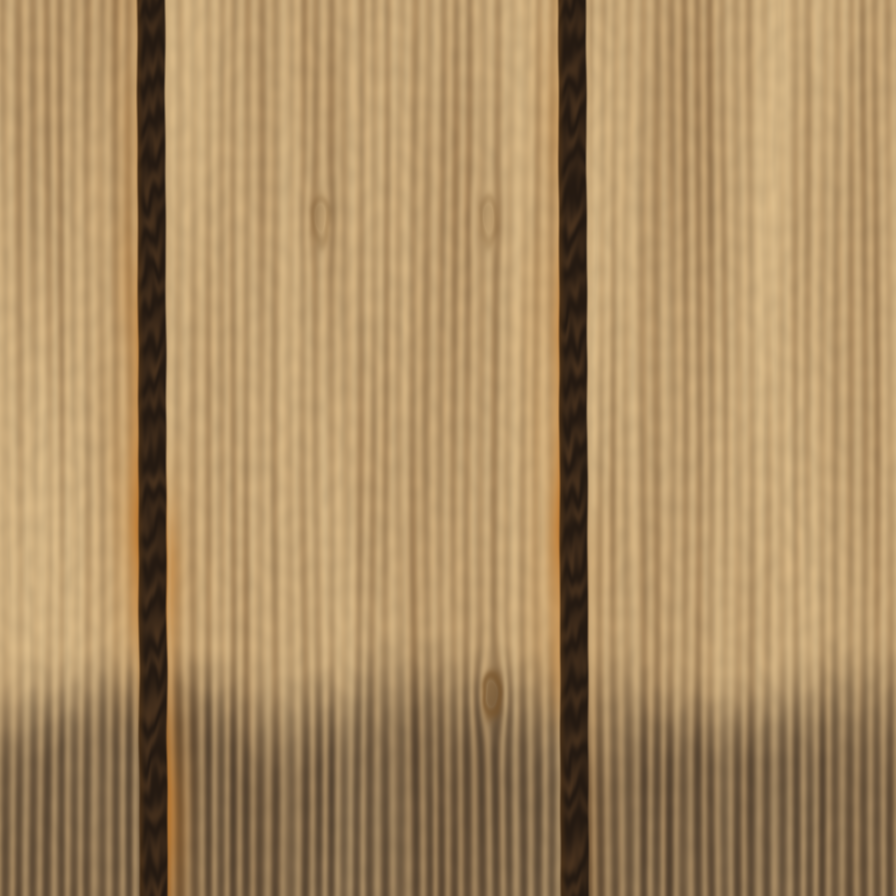
Reproduce this texture procedurally as a WebGL 2 fragment shader.

```glsl
#version 300 es
precision highp float;
// Weathered grooved timber decking: upright planks, dark gaps and a damp lower end.
uniform vec2 u_resolution;
out vec4 fragColor;

const float TAU = 6.2831853;
const float PLANK_PITCH = 0.47;
const float FIRST_GAP = 0.17;
const float GAP_HALF_WIDTH = 0.0155;
const float GROOVES_ACROSS = 65.0;

const vec3 PALE_WOOD = vec3(0.84, 0.72, 0.53);
const vec3 TAN_WOOD = vec3(0.74, 0.61, 0.43);
const vec3 GROOVE_WOOD = vec3(0.56, 0.43, 0.28);
const vec3 DAMP_GROOVE = vec3(0.29, 0.23, 0.17);
const vec3 AMBER_STAIN = vec3(0.74, 0.47, 0.18);
const vec3 KNOT_BROWN = vec3(0.46, 0.32, 0.16);
const vec3 GAP_DARK = vec3(0.12, 0.085, 0.06);
const vec3 GAP_BROWN = vec3(0.32, 0.22, 0.13);

// Knot centre in xy, strength in z
const vec3 KNOTS[3] = vec3[3](
    vec3(0.358, 0.755, 0.35), vec3(0.545, 0.755, 0.3), vec3(0.549, 0.225, 0.85));

vec2 hashGradient(vec2 cell) {
    vec3 q = fract(cell.xyx * vec3(0.1031, 0.1030, 0.0973));
    q += dot(q, q.yzx + 33.33);
    float angle = TAU * fract((q.x + q.y) * q.z);
    return vec2(cos(angle), sin(angle));
}

// Gradient noise, roughly -0.7 to 0.7
float gradientNoise(vec2 p) {
    vec2 cell = floor(p), f = fract(p);
    vec2 w = f * f * f * (f * (f * 6.0 - 15.0) + 10.0);
    float a = dot(hashGradient(cell), f);
    float b = dot(hashGradient(cell + vec2(1, 0)), f - vec2(1, 0));
    float c = dot(hashGradient(cell + vec2(0, 1)), f - vec2(0, 1));
    float d = dot(hashGradient(cell + vec2(1, 1)), f - vec2(1, 1));
    return mix(mix(a, b, w.x), mix(c, d, w.x), w.y);
}

// Soft groove profile: 1 in the groove, 0 on the ridge
float grooveProfile(vec2 p, float plank) {
    float drift = 0.4 * gradientNoise(vec2(p.x * 16.0 + plank * 7.3, p.y * 1.5));
    return 0.5 + 0.5 * cos(TAU * (p.x * GROOVES_ACROSS + drift + plank * 0.37));
}

// Dampness rises from the lower end to an uneven front
float dampness(vec2 p) {
    float front = 0.23 + 0.07 * gradientNoise(vec2(p.x * 5.5 + 2.0, p.y * 3.0));
    front += 0.025 * gradientNoise(vec2(p.x * 38.0, p.y * 4.0));
    return 1.0 - smoothstep(front - 0.1, front + 0.055, p.y);
}

vec2 knotOffset(vec2 p, vec2 centre) {
    return (p - centre) / vec2(0.011, 0.029);
}

vec3 shadeWood(vec2 p, float plank) {
    // Grain parts around the knots
    vec2 g = p;
    for (int i = 0; i < 3; i++) {
        vec2 k = knotOffset(p, KNOTS[i].xy);
        g.x -= (p.x - KNOTS[i].x) * KNOTS[i].z * exp(-0.5 * dot(k, k));
    }
    vec2 seed = vec2(plank * 19.7, 4.0);
    float broad = gradientNoise(g * vec2(9.0, 1.4) + seed);
    float streak = gradientNoise(g * vec2(48.0, 1.8) + seed);
    float fibre = gradientNoise(g * vec2(150.0, 7.0) + seed);
    float mottle = gradientNoise(p * vec2(70.0, 45.0));

    float groove = grooveProfile(g, plank);
    float depth = clamp(0.42 + 0.45 * streak + 0.3 * broad, 0.1, 0.8);
    float tone = 0.32 + 0.6 * broad + 0.45 * streak + 0.3 * fibre + 0.12 * smoothstep(0.4, 1.0, p.y);
    vec3 wood = mix(PALE_WOOD, TAN_WOOD, clamp(tone, 0.0, 1.2));
    wood = mix(wood, GROOVE_WOOD, groove * depth);

    float damp = dampness(p);
    wood *= mix(vec3(1.0), vec3(0.76, 0.74, 0.73), damp);
    wood = mix(wood, DAMP_GROOVE, damp * groove * clamp(0.62 + 0.5 * streak, 0.2, 0.9));

    // Knots: dark rim around a warmer heart
    for (int i = 0; i < 3; i++) {
        float r = length(knotOffset(p, KNOTS[i].xy)) + 0.25 * mottle;
        float rim = exp(-12.0 * (r - 0.8) * (r - 0.8));
        float heart = 1.0 - smoothstep(0.3, 1.0, r);
        wood = mix(wood, KNOT_BROWN, KNOTS[i].z * max(rim * 0.8, heart * 0.45));
    }
    return wood * (1.0 + 0.05 * mottle + 0.06 * fibre);
}

// Amber bleeding along plank edges; side is the signed distance from the gap
vec3 stainEdge(vec3 wood, vec2 p, float side, float gap) {
    float reach = max(abs(side) - GAP_HALF_WIDTH, 0.0);
    float leftRun = smoothstep(0.15, 0.3, p.y) * (1.0 - 0.6 * smoothstep(0.55, 0.95, p.y));
    float rightRun = (1.0 - smoothstep(0.35, 0.55, p.y)) * (1.0 - 0.8 * gap);
    float run = side < 0.0 ? leftRun : rightRun;
    float patches = 0.65 + 0.7 * gradientNoise(vec2(p.x * 45.0, p.y * 6.0 + gap * 5.0));
    return mix(wood, AMBER_STAIN, clamp(run * patches * exp(-reach / 0.014), 0.0, 0.85));
}

// Shadowed gap with slanting lumps
vec3 shadeGap(float side, float y, float gap) {
    float across = side / GAP_HALF_WIDTH;
    float wobble = gradientNoise(vec2(across * 1.5 + gap * 9.0, y * 18.0));
    float lump = 0.5 + 0.5 * sin(TAU * (y * 24.0 - across * 0.28 + wobble * 0.7));
    float light = lump * (0.5 + 0.5 * wobble) * (1.0 - 0.5 * across * across);
    vec3 color = mix(GAP_DARK, GAP_BROWN, clamp(0.12 + light, 0.0, 1.0));
    return mix(color, AMBER_STAIN * 0.55, 0.4 * smoothstep(-0.5, -1.0, across));
}

void main() {
    vec2 p = gl_FragCoord.xy / u_resolution;
    float along = (p.x - FIRST_GAP) / PLANK_PITCH;
    float gap = round(along);
    float bend = 0.003 * (0.5 - p.y) + 0.0015 * gradientNoise(vec2(gap * 5.0, p.y * 14.0));
    float side = (along - gap) * PLANK_PITCH - bend;

    vec3 wood = stainEdge(shadeWood(p, floor(along)), p, side, gap);
    float rim = side - GAP_HALF_WIDTH - 0.003;
    wood = mix(wood, PALE_WOOD, 0.4 * exp(-rim * rim / 0.000008) * (1.0 - dampness(p)));

    float soft = max(0.0018, 1.0 / u_resolution.x);
    float inGap = 1.0 - smoothstep(-soft, soft, abs(side) - GAP_HALF_WIDTH);
    fragColor = vec4(mix(wood, shadeGap(side, p.y, gap), inGap), 1.0);
}
```
